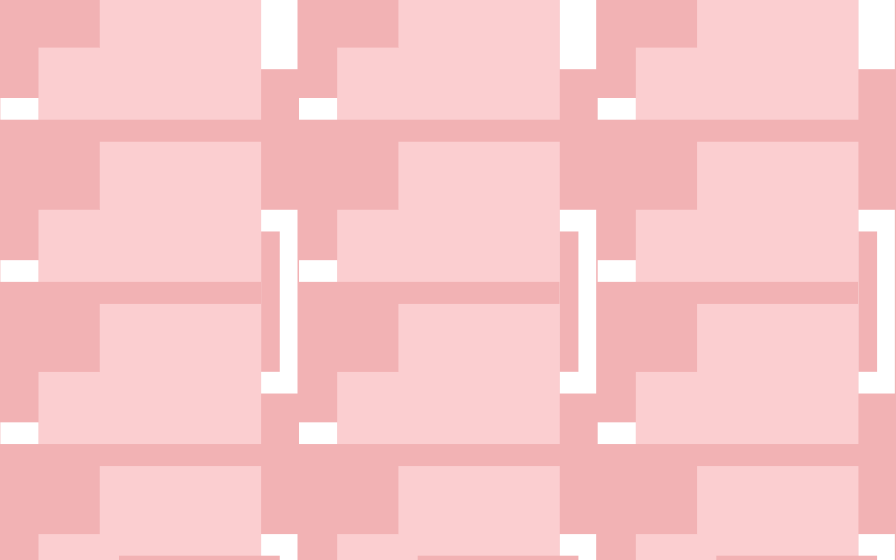
Give the GLSL for this pattern, as a WebGL 1 fragment shader.

```glsl
precision highp float;

uniform vec2 u_resolution;

// Coverage of the interval lo..hi, repeated every period, with an edge one pixel wide.
float band(float x, float lo, float hi, float period, float pixel) {
  float offset = mod(x - 0.5 * (lo + hi) + 0.5 * period, period) - 0.5 * period;
  return clamp((0.5 * (hi - lo) - abs(offset)) / pixel + 0.5, 0.0, 1.0);
}

void main() {
  // Three columns of 256 units span the canvas; y runs down from the top.
  float pixel = 768.0 / u_resolution.x;
  vec2 p = vec2(gl_FragCoord.x, u_resolution.y - gl_FragCoord.y) * pixel;
  float column = 256.0;
  float row = 139.0;

  vec3 rose = vec3(0.949, 0.698, 0.706);
  vec3 blush = vec3(0.984, 0.808, 0.816);
  vec3 white = vec3(1.0);
  vec3 color = rose;

  // Stepped block: a narrow upper part on a wider base.
  float upper = band(p.x, 85.5, 223.8, column, pixel) * band(p.y, -17.5, 102.6, row, pixel);
  float base = band(p.x, 33.0, 223.8, column, pixel) * band(p.y, 40.8, 102.6, row, pixel);
  color = mix(color, blush, max(upper, base));

  // Small tab at the left foot of every block.
  float tab = band(p.x, 0.3, 33.0, column, pixel) * band(p.y, 84.0, 102.6, row, pixel);
  color = mix(color, white, tab);

  // Tall upright between the columns, on every second row.
  float upright = band(p.x, 223.8, 255.0, column, pixel)
                * band(p.y, 179.8, 337.3, 2.0 * row, pixel);
  color = mix(color, white, upright);

  // Notch in the middle upright, and a long strip entering at the bottom.
  float notch = band(p.x, 223.8, 239.8, column, pixel) * band(p.y, 198.4, 318.7, 2000.0, pixel);
  float strip = band(p.x, 102.0, 239.8, column, pixel) * band(p.y, 476.3, 597.0, 2000.0, pixel);
  color = mix(color, rose, max(notch, strip));

  gl_FragColor = vec4(color, 1.0);
}
```
